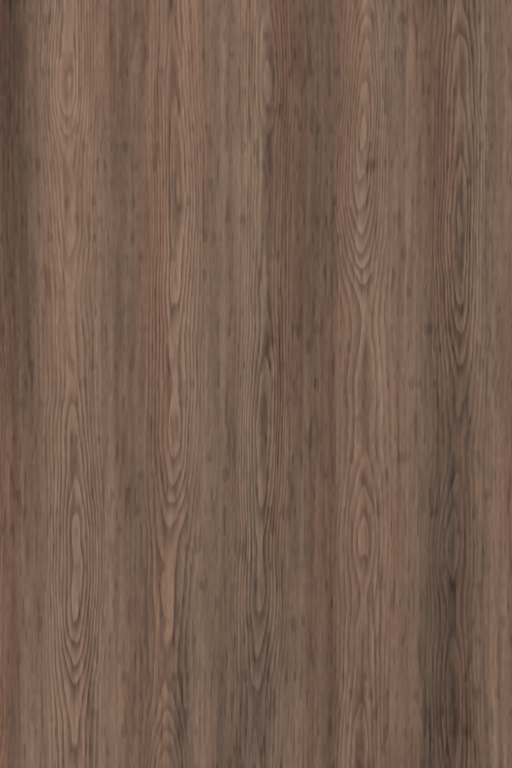
Write a WebGL 2 fragment shader that draws this texture.

```glsl
#version 300 es
precision highp float;
// Brown walnut veneer: upright columns of cathedral grain between bands of
// straight grain. Growth rings are level lines of a field per column; stretched
// value noise adds streaks, fibres and pores. Lengths are in canvas heights.

uniform vec2 u_resolution;
out vec4 fragColor;

// Colour: mid tone, change per unit of tone, and reddish tint
const vec3 MID_BROWN = vec3(0.456, 0.367, 0.311);
const vec3 TONE_STEP = vec3(0.140, 0.120, 0.100);
const vec3 RED_TINT = vec3(0.026, -0.006, -0.014);

// Cathedral columns
const float COLUMN_WIDTH = 0.125;
const float FIRST_COLUMN = 0.093;
const float CORE_WIDTH = 0.034;
const float SIDE_RINGS = 90.0;     // rings per unit of width
const float ARCH_RINGS = 9.5;      // rings stacked in one cathedral
const float RING_CONTRAST = 0.72;

// Straight grain
const float BAND_CONTRAST = 0.62;
const float STREAK_CONTRAST = 0.55;
const float LINE_CONTRAST = 0.48;
const float FIBRE_CONTRAST = 0.50;
const float PORE_DEPTH = 0.36;
const vec3 DARK_BANDS = vec3(0.015, 0.433, 0.582);
const vec3 DARK_WIDTHS = vec3(0.035, 0.016, 0.032);
const vec3 DARK_DEPTHS = vec3(0.50, 0.42, 0.55);

float hash(vec2 cell) {
    uvec2 u = uvec2(ivec2(cell));
    uint h = u.x * 1597334677u ^ u.y * 3812015801u;
    h = (h ^ (h >> 16)) * 2246822519u;
    h = (h ^ (h >> 13)) * 3266489917u;
    return float((h ^ (h >> 16)) >> 8) / 16777216.0;
}

float noise(vec2 p) {
    vec2 cell = floor(p), f = fract(p);
    f = f * f * (3.0 - 2.0 * f);
    float low = mix(hash(cell), hash(cell + vec2(1, 0)), f.x);
    float high = mix(hash(cell + vec2(0, 1)), hash(cell + vec2(1, 1)), f.x);
    return mix(low, high, f.y);
}

// Noise around zero, stretched by a scale and moved by a seed
float grain(vec2 p, vec2 scale, float seed) {
    return noise(p * scale + seed * vec2(17.0, 31.0)) - 0.5;
}

// Tone of the rings and the knot in the nearest column
float cathedral(vec2 p) {
    float column = floor((p.x - FIRST_COLUMN) / COLUMN_WIDTH + 0.5);
    float seed = column * 7.0 + 40.0;
    float centre = FIRST_COLUMN + column * COLUMN_WIDTH
        + 0.012 * (hash(vec2(column, 5.0)) - 0.5)
        + 0.012 * (noise(vec2(seed, p.y * 4.0)) - 0.5);
    float d = p.x - centre;
    float core = exp(-d * d / (CORE_WIDTH * CORE_WIDTH));

    // Depth of the cut along the column bends the rings into arches and eyes
    float cut = 0.8 * noise(vec2(seed + 2.0, p.y * 3.4 + 0.37 * column))
        + 0.2 * noise(vec2(seed + 4.0, p.y * 10.0));
    float rings = length(vec2(d * SIDE_RINGS, 0.8)) - ARCH_RINGS * cut * core;
    rings += 0.9 * grain(p, vec2(45.0, 16.0), 3.0)
        + 0.35 * grain(p, vec2(170.0, 30.0), 4.0);

    // Slow brightening, then a narrow dark late-wood line
    float blur = fwidth(rings);
    float phase = fract(rings);
    float ring = smoothstep(0.0, 0.7, phase)
        * (1.0 - smoothstep(1.0 - clamp(blur, 0.18, 0.5), 1.0, phase));
    float strength = mix(0.25, 1.0, core) * (0.55 + 0.7 * noise(vec2(seed + 6.0, p.y * 5.0)));
    strength *= 1.0 - smoothstep(0.028, 0.048, abs(d));
    strength *= 1.0 - smoothstep(0.35, 0.9, blur);

    float knotSeed = hash(vec2(column, 9.0));
    vec2 knot = vec2(d - 0.03 * (knotSeed - 0.5), p.y - 0.2 - 0.6 * hash(vec2(column, 11.0)));
    knot /= vec2(0.006, 0.009);
    return RING_CONTRAST * (ring - 0.5) * strength
        - 0.6 * knotSeed * exp(-dot(knot, knot));
}

// Tone of the straight grain, from broad bands down to pores
float straightGrain(vec2 p) {
    float tone = BAND_CONTRAST * grain(p, vec2(10.0, 0.9), 1.0);
    tone += STREAK_CONTRAST * grain(p, vec2(34.0, 1.3), 2.0);
    tone += LINE_CONTRAST * grain(p, vec2(115.0, 2.2), 5.0);
    tone += FIBRE_CONTRAST * grain(p, vec2(330.0, 14.0), 6.0);
    tone += 0.3 * grain(p, vec2(420.0, 110.0), 7.0);
    tone -= PORE_DEPTH * smoothstep(0.18, 0.42, grain(p, vec2(250.0, 42.0), 8.0));

    vec3 offset = (p.x - DARK_BANDS) / DARK_WIDTHS;
    return tone - dot(DARK_DEPTHS, exp(-offset * offset));
}

void main() {
    vec2 p = gl_FragCoord.xy / u_resolution.y;

    // Gentle sideways drift shared by all the grain
    vec2 bent = p;
    bent.x += 0.014 * grain(p, vec2(5.0, 2.2), 10.0) + 0.003 * grain(p, vec2(22.0, 7.0), 11.0);

    float tone = 0.13 + straightGrain(bent) + cathedral(bent);
    float warmth = grain(bent, vec2(24.0, 1.1), 12.0) + 0.7 * grain(bent, vec2(120.0, 3.0), 13.0);
    fragColor = vec4(MID_BROWN + tone * TONE_STEP + warmth * RED_TINT, 1.0);
}
```
